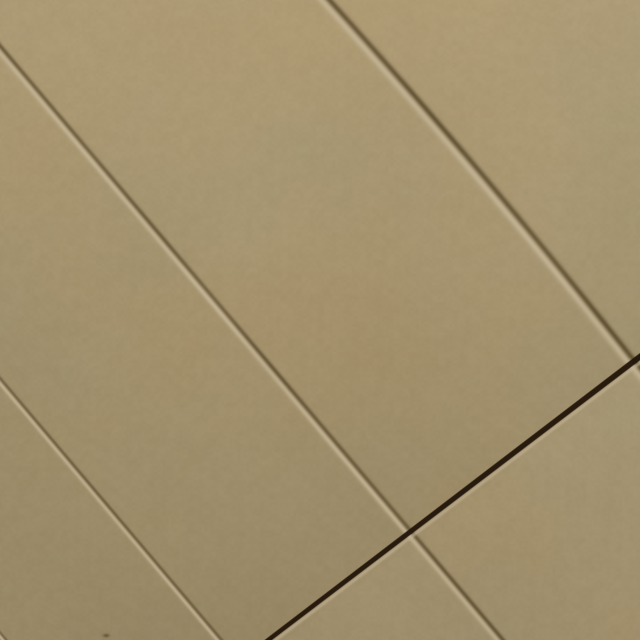
A WebGL 1 fragment shader for this texture:

```glsl
precision highp float;
// Beige cladding boards seen at a slant: bevelled grooves narrow in a
// geometric series toward the lower left, cut by one dark cross seam.
// Each groove is a soft shadow beside a soft highlight on a shaded surface.
uniform vec2 u_resolution;

#define GROOVE_RATIO 0.765    // spacing and width of each groove to the last
#define GROOVE_SCALE 1.862    // distance of the widest groove to the vanishing line
#define VANISH_OFFSET 1.474   // vanishing line offset along the groove normal
#define SHADOW_WIDTH 0.0046
#define LIGHT_WIDTH 0.0056
#define SEAM_OFFSET 1.049
#define SEAM_WIDTH 0.0037
#define GRAIN 0.012
#define MOTTLE 0.022

const vec3 TOP_BEIGE = vec3(0.685, 0.613, 0.462);
const vec3 LOW_BEIGE = vec3(0.588, 0.527, 0.395);
const vec3 HIGHLIGHT = vec3(0.765, 0.705, 0.585);
const vec3 SHADOW = vec3(0.33, 0.27, 0.16);
const vec3 SEAM_DARK = vec3(0.13, 0.08, 0.035);

float hash(vec2 p) {
  return fract(sin(dot(p, vec2(127.1, 311.7))) * 43758.5453);
}

float noise(vec2 p) {
  vec2 i = floor(p), f = fract(p);
  f = f * f * (3.0 - 2.0 * f);
  return mix(mix(hash(i), hash(i + vec2(1.0, 0.0)), f.x),
             mix(hash(i + vec2(0.0, 1.0)), hash(i + 1.0), f.x), f.y);
}

float fbm(vec2 p) {
  float sum = 0.0, amp = 0.5;
  for (int i = 0; i < 4; i++) {
    sum += amp * noise(p);
    p = p * 2.03 + 17.3;
    amp *= 0.5;
  }
  return sum;
}

// Soft stripe around a signed distance of zero
float band(float d, float width) {
  d /= width;
  return exp(-d * d);
}

// Board face: vertical falloff, faint warm mottling and fine grain
vec3 surface(vec2 p, float seam) {
  float shade = p.y * 0.95 + 0.06 * (1.0 - p.x);
  vec3 color = mix(TOP_BEIGE, LOW_BEIGE, clamp(shade, 0.0, 1.0));
  color += 0.025 * smoothstep(0.0, 0.02, seam);
  color += MOTTLE * (fbm(p * 5.0) - 0.47);
  color += vec3(0.03, 0.0, -0.02) * (fbm(p * 4.0 + 31.0) - 0.47);
  color += GRAIN * (noise(p * 230.0) - 0.5) + GRAIN * (noise(p * 90.0) - 0.5);
  return color;
}

// Bevelled grooves: x is shadow, y is highlight
vec2 grooves(vec2 p) {
  float across = dot(p, vec2(0.763, -0.646));
  float along = dot(p, vec2(0.646, 0.763));
  // the wider boards bow slightly
  float arc = max(0.0, 1.0 - pow((along - 0.69) / 0.37, 2.0));
  across -= 0.016 * max(across, 0.0) * arc;

  float q = (across + VANISH_OFFSET) / GROOVE_SCALE;
  float index = floor(log(q) / log(GROOVE_RATIO) + 0.5);
  float size = pow(GROOVE_RATIO, index);
  float d = (q - size) * GROOVE_SCALE / size;

  float wear = noise(vec2(along * 7.0, index * 5.3));
  float dark = band(d - 0.0045, SHADOW_WIDTH) * (0.3 + 0.55 * size);
  float light = band(d + 0.0045, LIGHT_WIDTH);
  return vec2(dark * mix(0.8, 1.05, wear), light * mix(0.95, 0.7, wear));
}

void main() {
  vec2 p = gl_FragCoord.xy / u_resolution;
  p.y = 1.0 - p.y;   // measure downward from the top edge
  float seam = dot(p, vec2(0.606, 0.795)) - SEAM_OFFSET;

  vec3 color = surface(p, seam);
  vec2 groove = grooves(p);
  color = mix(color, HIGHLIGHT, groove.y);
  color = mix(color, SHADOW, clamp(groove.x, 0.0, 1.0));

  // Cross seam, widening to the right, with a lit lower lip
  float width = SEAM_WIDTH * mix(0.75, 1.2, p.x);
  float lip = band(seam - width - 0.0035, 0.003);
  color = mix(color, HIGHLIGHT, 0.6 * lip);
  float gap = 1.0 - smoothstep(width - 0.0014, width + 0.0014, abs(seam));
  color = mix(color, SEAM_DARK, 0.95 * gap);

  // Small dirt speck near the lower edge
  float speck = length((p - vec2(0.166, 0.993)) * vec2(0.7, 1.2));
  color = mix(color, SHADOW, 0.7 * band(speck, 0.0035));

  gl_FragColor = vec4(color, 1.0);
}
```
